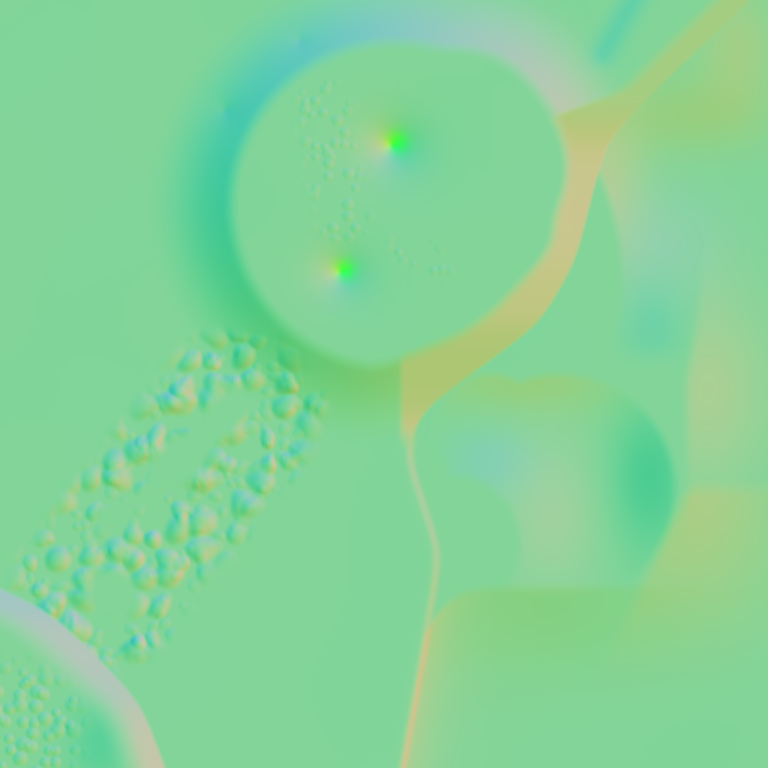
This texture map is drawn by a three.js fragment shader. Its source:

```glsl
varying vec2 vUv;

const vec3 FLAT_COLOR = vec3(.51, .83, .60);
const vec3 TILT_GAIN = vec3(.30, -.06, .19);

vec2 hash2(vec2 p) {
  vec3 q = fract(p.xyx * vec3(.1031, .1030, .0973));
  q += dot(q, q.yzx + 33.33);
  return fract((q.xx + q.yz) * q.zy);
}

float corner(vec2 i, vec2 f, vec2 o) { return dot(hash2(i + o) * 2. - 1., f - o); }

float gradientNoise(vec2 p) {
  vec2 i = floor(p), f = fract(p), u = f * f * (3. - 2. * f), e = vec2(0., 1.);
  return mix(mix(corner(i, f, e.xx), corner(i, f, e.yx), u.x),
    mix(corner(i, f, e.xy), corner(i, f, e.yy), u.x), u.y);
}

// Soft edge: 1 where d is negative
float inside(float d, float blur) { return 1. - smoothstep(-blur, blur, d); }

float segment(vec2 p, vec2 a, vec2 b) {
  vec2 q = p - a, s = b - a;
  return length(q - s * clamp(dot(q, s) / dot(s, s), 0., 1.));
}

// Rounded change of slope
float hinge(float y, float start, float slope) {
  float h = y - start;
  return slope * .5 * (h + sqrt(h * h + .0006));
}

float crestX(float y) {
  return .523 + .18 * y + hinge(y, .28, -.56) + hinge(y, .41, .68) + hinge(y, .465, 1.15)
    + hinge(y, .578, -.9) + hinge(y, .66, -.32) + hinge(y, .82, .82);
}

float ridgeX(float y) {
  return .217 - .35 * y + hinge(y, .085, -.6) + hinge(y, .205, -1.35);
}

vec2 curveNormal(float x0, float x1) { return normalize(vec2(1., (x0 - x1) / .01)); }

vec2 tint(vec2 p, float x, float y, float w, float h, float tiltX, float tiltY) {
  vec2 q = (p - vec2(x, y)) / vec2(w, h);
  return vec2(tiltX, tiltY) * exp(-dot(q, q));
}

vec2 dent(vec2 p, vec2 center, float size, float depth) {
  vec2 q = p - center;
  float r = length(q);
  return -depth * q / (r + .005) * exp(-r / size);
}

// Scattered domes
vec2 bumps(vec2 p, float density) {
  vec2 sum = vec2(0.);
  for (int j = -1; j <= 1; j++) for (int i = -1; i <= 1; i++) {
    vec2 id = floor(p) + vec2(float(i), float(j)), h = hash2(id);
    vec2 q = (p - id - .15 - .7 * h) / (.4 + .3 * h.y);
    sum += step(hash2(id + 19.).x, density) * q * (1. - smoothstep(.5, 1.1, length(q)));
  }
  return sum;
}

void main() {
  vec2 p = vUv;
  float crest = crestX(p.y);
  vec2 crestN = curveNormal(crest, crestX(p.y + .01));
  float side = (p.x - crest) * crestN.x, away = max(side, 0.);
  float left = inside(side, .004);

  // Sloping ring around the disc
  vec2 q = p - vec2(.514, .733);
  float r = length(q);
  vec2 n = q / max(r, .001);
  float R = .211 - .022 * smoothstep(.7, 1., dot(n, vec2(.55, -.83)))
    + .025 * smoothstep(.75, 1., dot(n, vec2(.82, .57)));
  float outside = smoothstep(R - .012, R + .014, r);
  vec2 tilt = n * .85 * outside * (1. - smoothstep(R + .01, R + .115, r)) * left;

  // Warm band between disc and crest, thinning to a thread
  float upper = smoothstep(.82, .89, p.y), lower = smoothstep(.41, .45, p.y);
  float band = left * outside * inside(-side - mix(.095, .03, upper), .012)
    * smoothstep(.515, .529, p.x) * lower;
  tilt = mix(tilt, crestN * mix(.95, .65, upper), band);
  tilt += crestN * .55 * exp(-side * side / .00003) * (1. - lower);

  // Dents and fine beads
  vec2 dentA = vec2(.509, .81), dentB = vec2(.442, .645);
  tilt += dent(p, dentA, .025, 1.7) + dent(p, dentB, .021, 1.6);
  tilt += dent(p, vec2(.292, .857), .012, .5) + dent(p, vec2(.39, .948), .01, .4);
  float beads = inside(segment(p, vec2(.42, .86), vec2(.445, .72)) - .035, .018)
    + inside(segment(p, vec2(.525, .68), vec2(.57, .655)) - .018, .014);
  tilt += bumps(p * 72., .5) * .5 * beads;

  // Rough strip with a hollow
  float wobble = .03 * gradientNoise(p * 14.);
  float strip = segment(p, vec2(.305, .46), vec2(.125, .235)) - .105;
  float hollow = min(segment(p, vec2(.306, .472), vec2(.15, .323)) - .018,
    length(p - vec2(.15, .22)) - .032);
  float roughness = inside(strip + wobble, .022) * smoothstep(-.01, .015, hollow + wobble);
  vec2 warped = p + .012 * vec2(gradientNoise(p * 25.), gradientNoise(p * 25. + 7.));
  vec2 rough = bumps(warped * 31., .85) * 1.2 + bumps(warped * 58., .5) * .5;

  // Lower left ridge
  float ridge = ridgeX(p.y);
  vec2 ridgeN = curveNormal(ridge, ridgeX(p.y + .01));
  float ridgeSide = (p.x - ridge) * ridgeN.x;
  vec2 slope = ridgeN * .95 * smoothstep(-.065, -.015, ridgeSide)
    + tint(p, .13, .03, .04, .06, -.5, 0.)
    + bumps(p * 58., .8) * .8 * inside(length(p - vec2(.02, .05)) - .085, .025);
  tilt += mix(rough * roughness, slope, inside(ridgeSide, .004));

  // Leaf
  float leaf = min(length(p - vec2(.729, .362)) - .15, length(p - vec2(.638, .44)) - .072);
  leaf = max(leaf, .091 - length(p - vec2(.586, .29)));
  vec2 soft = inside(leaf, .009) * smoothstep(.22, .24, p.y)
    * (tint(p, .68, .51, .13, .05, .25, -.6) + tint(p, .64, .4, .06, .05, -.05, .5)
    + tint(p, .72, .33, .07, .1, .38, .12) + tint(p, .845, .38, .055, .1, -.7, -.15));

  // Lower mound
  soft += inside(p.y - .236 + .06 * exp(-away / .02), .01)
    * (tint(p, .7, .22, .16, .1, 0., -.5) + vec2(.65, -.15) * exp(-away / .035));

  // Right hand folds
  float rise = p.y - .635, column = max(p.y - .5, 0.);
  soft += smoothstep(-.006, .012, p.x - .807 + 1.6 * rise * rise) * smoothstep(.51, .56, p.y)
    * (tint(p, .79, .77, .05, .1, .55, -.1) + tint(p, .89, .85, .11, .05, .25, -.5)
    + tint(p, .86, .68, .09, .08, .15, .4) + tint(p, .85, .57, .04, .06, -.3, .2));
  soft += tint(p, .96, .94, .05, .08, .4, -.35);
  soft += smoothstep(-.006, .014, p.x - .89 - .15 * column)
    * tint(p, .92, .49, .08, .13, .5, -.1);
  soft += smoothstep(-.015, .015, p.x - .827 - .48 * (p.y - .22))
    * inside(p.y - .365, .015) * tint(p, .89, .31, .13, .13, .45, -.4);
  tilt += soft * (1. - left);

  // Cool streak and faint unevenness
  float streak = segment(p, vec2(.785, .93), vec2(.83, 1.01));
  tilt += vec2(-.4, .3) * exp(-streak * streak / .0003) * left;
  tilt += .05 * vec2(gradientNoise(p * 5.), gradientNoise(p * 5. + 31.));

  // Slope to color, with bright dent cores
  vec3 color = FLAT_COLOR + TILT_GAIN * vec3(tilt.x, min(dot(tilt, tilt), 1.), tilt.y);
  float core = tint(p - dentA, .007, .004, .016, .016, 1., 0.).x
    + tint(p - dentB, .006, .003, .014, .014, 1., 0.).x;
  color += vec3(-.1, .2, -.25) * core;
  gl_FragColor = vec4(clamp(color, 0., 1.), 1.);
}
```
